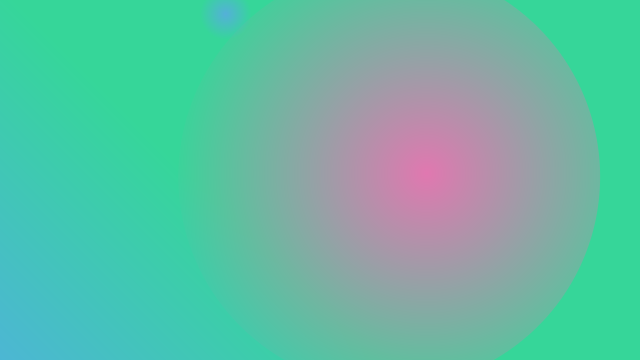
This background is drawn by a Shadertoy shader. Its source:

```glsl
// Colours
const vec3 GREEN = vec3(0.21, 0.84, 0.60);
const vec3 CORNER_BLUE = vec3(0.30, 0.715, 0.83);
const vec3 PINK = vec3(0.88, 0.47, 0.69);
const vec3 SPOT_BLUE = vec3(0.33, 0.69, 0.85);

// Lengths and places, in canvas heights
const float CORNER_REACH = 1.042;
const vec2 DISC_CENTRE = vec2(1.081, 0.509);
const float DISC_RADIUS = 0.586;
const vec2 GLOW_CENTRE = vec2(1.185, 0.5185);
const float GLOW_RADIUS = 0.713;
const vec2 SPOT_CENTRE = vec2(0.627, 0.961);
const float SPOT_RADIUS = 0.0715;

// Linear falloff: 1 at zero distance, 0 at the reach
float fade(float dist, float reach) {
    return clamp(1.0 - dist / reach, 0.0, 1.0);
}

// Disc coverage with an edge one pixel wide
float disc(vec2 p, vec2 centre, float radius) {
    float signedDist = length(p - centre) - radius;
    return clamp(0.5 - signedDist * iResolution.y, 0.0, 1.0);
}

void mainImage(out vec4 fragColor, in vec2 fragCoord) {
    vec2 p = fragCoord / iResolution.y;

    // Diagonal wash from the lower left corner
    vec3 color = mix(GREEN, CORNER_BLUE, fade(p.x + p.y, CORNER_REACH));

    // Off-centre glow, cut by the large disc
    float glow = fade(distance(p, GLOW_CENTRE), GLOW_RADIUS);
    color = mix(color, PINK, glow * disc(p, DISC_CENTRE, DISC_RADIUS));

    // Small soft spot near the top
    color = mix(color, SPOT_BLUE, fade(distance(p, SPOT_CENTRE), SPOT_RADIUS));

    fragColor = vec4(color, 1.0);
}
```
